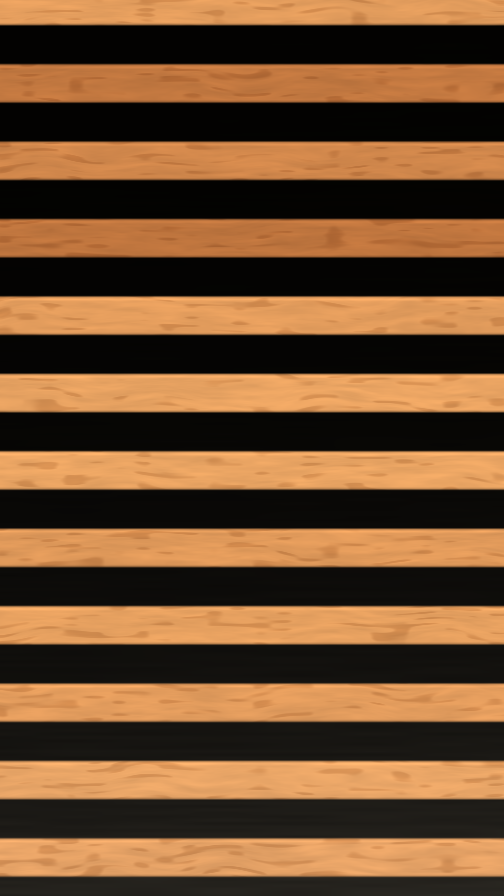
Give the GLSL for this pattern, as a Shadertoy shader.

```glsl
// Horizontal wooden slats with fine grain over a dark, faintly lit backing.

float hash(vec2 p) {
    vec3 q = fract(p.xyx * vec3(0.1031, 0.1030, 0.0973));
    q += dot(q, q.yzx + 33.33);
    return fract((q.x + q.y) * q.z);
}

float noise(vec2 p) {
    vec2 i = floor(p), f = fract(p);
    f = f * f * (3.0 - 2.0 * f);
    return mix(mix(hash(i), hash(i + vec2(1, 0)), f.x),
               mix(hash(i + vec2(0, 1)), hash(i + vec2(1, 1)), f.x), f.y);
}

float fbm(vec2 p) {
    float sum = 0.0, amp = 0.5;
    for (int i = 0; i < 3; i++) {
        sum += amp * noise(p);
        p = p * 2.03 + 17.3;
        amp *= 0.5;
    }
    return sum / 0.875;
}

// Stain of each slat from the bottom up: 0 is deep, 1 is pale
const float STAIN[12] = float[12](0.88, 0.98, 0.78, 0.92, 0.76, 1.0,
                                  0.97, 0.82, 0.03, 0.35, 0.06, 0.84);

vec3 slatColor(vec2 uv, int row) {
    vec2 p = uv + vec2(float(row) * 3.71, 0.0);

    // Wavy short fibres, sparse dark flecks and broad clouding
    float bend = 0.014 * (noise(p * vec2(16.0, 34.0)) - 0.5);
    vec2 grain = p + vec2(0.0, bend);
    float fibre = fbm(grain * vec2(26.0, 190.0)) - 0.5;
    float fleck = smoothstep(0.66, 0.9, noise(grain * vec2(38.0, 230.0) + 51.0));
    float cloud = fbm(p * vec2(5.0, 22.0) + 9.0) - 0.5;

    vec3 color = mix(vec3(0.745, 0.455, 0.24), vec3(0.91, 0.64, 0.385), STAIN[row]);
    color += vec3(0.0, 0.012, 0.03) * (1.0 - smoothstep(0.0, 0.3, uv.y));
    color *= 1.01 + 0.13 * fibre + 0.06 * cloud;
    return color * mix(vec3(1.0), vec3(0.91, 0.87, 0.82), fleck);
}

vec3 backingColor(vec2 uv) {
    // Light rises from the floor and fades to near black
    float glow = pow(1.0 - uv.y, 3.0);
    vec3 color = mix(vec3(0.012, 0.009, 0.004), vec3(0.15, 0.14, 0.12), glow);
    color *= 0.92 + 0.25 * uv.x;
    return color * (0.9 + 0.2 * noise(uv * vec2(12.0, 260.0)));
}

void mainImage(out vec4 fragColor, in vec2 fragCoord) {
    vec2 uv = fragCoord / iResolution.y;
    float pitch = 0.0864;

    // Slat row and signed distance to its edge, negative inside
    float t = (uv.y - 0.0215) / pitch + 0.2515;
    int row = clamp(int(floor(t)), 0, 11);
    float offset = fract(t) - 0.5;
    float dist = (abs(offset) - 0.2485) * pitch;

    // Thin darkened arrises with a faint highlight along the upper one
    vec3 wood = slatColor(uv, row);
    wood *= 1.0 - 0.22 * smoothstep(-0.0035, 0.0, dist);
    wood *= 1.0 + 0.08 * smoothstep(-0.006, -0.003, dist) * step(0.0, offset);

    float soft = max(0.8 / iResolution.y, 0.0014);
    vec3 color = mix(wood, backingColor(uv), smoothstep(-soft, soft, dist));
    fragColor = vec4(clamp(color, 0.0, 1.0), 1.0);
}
```
